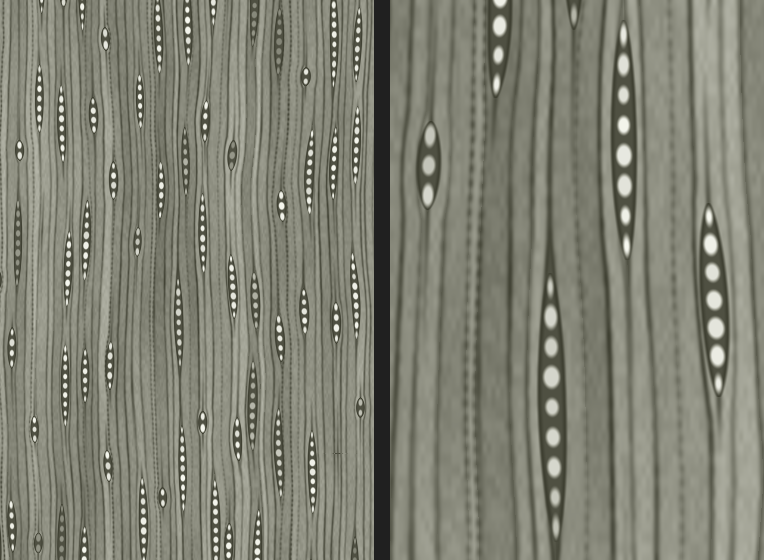
Left, the full canvas; right, a detail of the centre.
Reproduce this texture procedurally as a Shadertoy shader.

```glsl
// Wood section under a microscope: wavy vertical fibres parted by spindle rays of bright cells.

const float COLUMN_WIDTH = 0.044;   // one ray at most per column and row
const float ROW_HEIGHT = 0.25;
const float FIBRE_WIDTH = 0.0145;
const float RAY_HALF_WIDTH = 0.0082;
const float CELL_PITCH = 0.0163;

struct Ray {
    vec2 offset;      // from the ray centre to the point
    float halfLength; // zero where the slot is empty
    float brightness; // of the cells inside
    float seed;
    float slotFade;   // falls to zero at the slot ends
};

float hash(vec2 p) {
    return fract(sin(dot(p, vec2(127.1, 311.7))) * 43758.5);
}

float noise(vec2 p) {
    vec2 i = floor(p), f = fract(p);
    f = f * f * (3.0 - 2.0 * f);
    return mix(mix(hash(i), hash(i + vec2(1, 0)), f.x),
               mix(hash(i + vec2(0, 1)), hash(i + vec2(1, 1)), f.x), f.y);
}

Ray rayInColumn(float column, vec2 p) {
    float y = p.y / ROW_HEIGHT + hash(vec2(column, 3.7));
    vec2 slot = vec2(column, floor(y));
    float slotY = fract(y) - 0.5;
    float present = step(0.1, hash(slot + 11.3));
    float halfLength = mix(0.017, 0.096, pow(hash(slot + 23.1), 1.2));
    float room = 0.5 * ROW_HEIGHT - 1.25 * halfLength;
    vec2 centre = vec2((column + 0.5 + 0.5 * (hash(slot + 5.9) - 0.5)) * COLUMN_WIDTH,
                       room * (2.0 * hash(slot + 41.7) - 1.0));
    float brightness = mix(0.58, 0.97, smoothstep(0.1, 0.3, hash(slot + 67.3)));
    return Ray(vec2(p.x, slotY * ROW_HEIGHT) - centre, halfLength * present,
               brightness, hash(slot + 83.9), smoothstep(0.5, 0.35, abs(slotY)));
}

// Half width of a spindle at height y
float spindle(float y, float halfLength, float halfWidth, float sharpness) {
    float t = y / max(halfLength, 0.0001);
    return halfWidth * pow(max(1.0 - t * t, 0.0), sharpness);
}

// Sideways shift that lets the fibres flow around a ray
float partFibres(Ray ray) {
    float opening = spindle(ray.offset.y, 1.25 * ray.halfLength, RAY_HALF_WIDTH, 1.2);
    return -sign(ray.offset.x) * opening * exp(-abs(ray.offset.x) / 0.013);
}

// Walls stay in order because each keeps within its own unit
float wallPosition(float index, float y) {
    return index + 0.08 + 0.5 * hash(vec2(index, 1.3))
         + 0.38 * noise(vec2(index * 7.3, y * 5.0));
}

float wallShade(float dist, float index, float y) {
    float strength = mix(0.4, 1.0, hash(vec2(index, 9.1)));
    strength *= mix(0.65, 1.1, noise(vec2(index * 3.1, y * 14.0)));
    float pitted = step(0.7, hash(vec2(index, 17.3)));
    strength *= 1.0 - pitted * 0.45 * (0.5 + 0.5 * sin(y * 720.0 + index));
    float d = dist * FIBRE_WIDTH / 0.0021;
    return strength * exp(-d * d);
}

float fibreTone(float u, float y) {
    float index = floor(u);
    index -= step(u, wallPosition(index, y));
    float left = wallPosition(index, y);
    float right = wallPosition(index + 1.0, y);
    float tone = mix(0.51, 0.635, hash(vec2(index, 29.7)));
    tone += 0.07 * (noise(vec2(index * 5.7, y * 9.0)) - 0.5);
    tone += 0.05 * smoothstep(1.0, 0.4, right - left);
    float wall = max(wallShade(u - left, index, y), wallShade(right - u, index + 1.0, y));
    return mix(tone, 0.27, wall);
}

float paintRay(float tone, Ray ray, float soft) {
    vec2 o = ray.offset;
    float width = spindle(o.y, ray.halfLength, RAY_HALF_WIDTH, 0.62);

    // Dark seam running on from both tips
    float beyond = max(abs(o.y) - ray.halfLength, 0.0);
    float seam = exp(-o.x * o.x / 0.000004) * exp(-beyond / 0.06);
    tone = mix(tone, 0.27, 0.8 * seam * ray.slotFade);

    // Dark body with a darker rim
    float edge = abs(o.x) - width;
    float body = smoothstep(soft, -soft, edge) * step(0.0005, width);
    float rim = smoothstep(-0.0035, 0.0, edge);
    tone = mix(tone, mix(0.31, 0.22, rim), body);

    // Row of round cells, narrower towards the tips
    float count = max(1.0, floor(2.0 * ray.halfLength / CELL_PITCH));
    float pitch = 2.0 * ray.halfLength / count;
    float place = (o.y + ray.halfLength) / pitch;
    float id = floor(place);
    float size = mix(0.78, 1.08, hash(vec2(id, ray.seed * 57.0)));
    float centreY = (id + 0.5) * pitch - ray.halfLength;
    vec2 radii = vec2(0.56 * spindle(centreY, ray.halfLength, RAY_HALF_WIDTH, 0.5),
                      0.35 * pitch) * size;
    radii = max(radii, vec2(0.0008));
    float cell = (length((o - vec2(0.0, centreY + ray.halfLength * 0.0)) / radii) - 1.0)
               * min(radii.x, radii.y);
    float light = ray.brightness * mix(0.88, 1.0, hash(vec2(id, ray.seed * 91.0)));
    return mix(tone, light, body * smoothstep(soft, -soft, cell));
}

void mainImage(out vec4 fragColor, in vec2 fragCoord) {
    vec2 p = fragCoord / iResolution.y;
    float soft = max(0.0013, 0.7 / iResolution.y);

    // Gentle wander of the whole grain
    vec2 q = p + vec2(0.022 * (noise(p * vec2(5.0, 3.0)) - 0.5)
                    + 0.006 * (noise(p * vec2(14.0, 9.0) + 31.0) - 0.5), 0.0);
    float column = floor(q.x / COLUMN_WIDTH);

    float shift = 0.0;
    for (float i = -1.0; i <= 1.0; i++) shift += partFibres(rayInColumn(column + i, q));
    float tone = fibreTone((q.x + shift) / FIBRE_WIDTH, q.y);

    // Cloudy staining and fine grain
    tone += 0.06 * (noise(p * vec2(7.0, 4.0) + 8.0) - 0.5);
    tone += 0.06 * (noise(p * vec2(380.0, 150.0)) - 0.5);

    for (float i = -1.0; i <= 1.0; i++) tone = paintRay(tone, rayInColumn(column + i, q), soft);

    float tint = mix(0.05, 0.03, smoothstep(0.6, 0.95, tone));
    fragColor = vec4(tone, tone + 0.004, tone - tint, 1.0);
}
```
